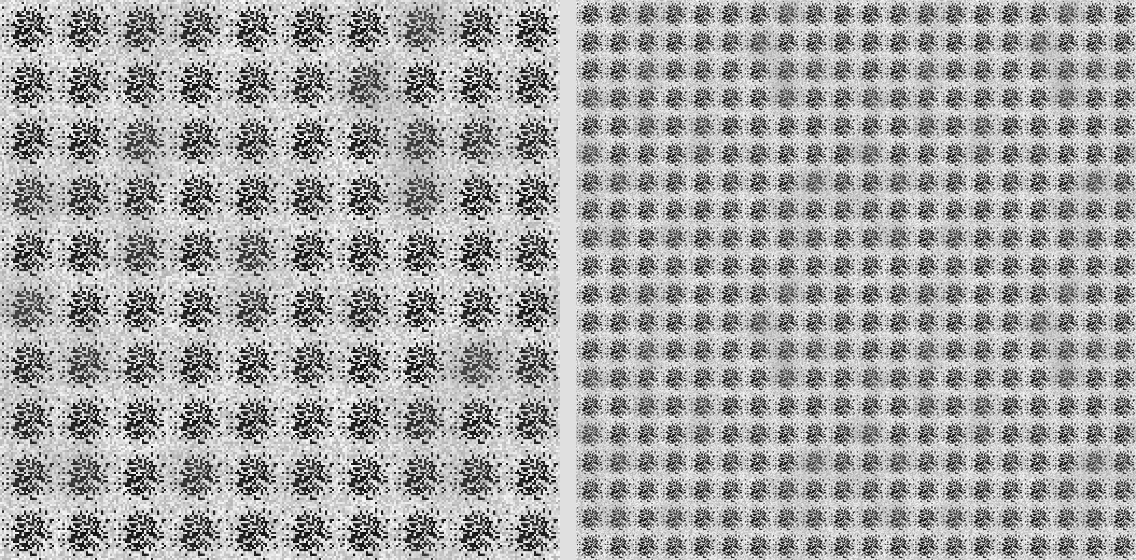
Left: one tile. Right: repeated 2 by 2.
This pattern is drawn by a WebGL 2 fragment shader. Its source:

```glsl
#version 300 es
precision highp float;

uniform vec2 u_resolution;
out vec4 fragColor;

const float REPEATS = 10.0;
const float GRAINS = 26.0; // grains across one repeat
const float EDGE = 0.35;   // softness of grain edges, in output samples
const float TAU = 6.2831853;
const float INK_DARK = 0.04;
const float INK_LIGHT = 0.20;
const float PAPER_DARK = 0.70;
const float PAPER_LIGHT = 0.98;
const float WORN_GREY = 0.58;

float hash(vec2 p, float seed) {
    vec3 q = fract(vec3(p.xyx + seed) * vec3(0.1031, 0.1030, 0.0973));
    q += dot(q, q.yzx + 33.33);
    return fract((q.x + q.y) * q.z);
}

// Chance of ink: a dense core inside a wide sparse halo
float inkDensity(vec2 p) {
    float r = length(p * vec2(1.08, 0.95));
    float core = 1.0 - smoothstep(0.22, 0.40, r);
    float halo = 1.0 - smoothstep(0.32, 0.70, r);
    return 0.45 * core + 0.17 * halo;
}

// Ink is shared by all repeats; paper grain differs across the canvas
float grainTone(vec2 id) {
    vec2 local = mod(id, GRAINS);
    vec2 p = (local + 0.5) / GRAINS - vec2(0.52, 0.5);
    p -= floor(p + 0.5);
    float inked = step(hash(local, 17.0), inkDensity(p));
    float ink = mix(INK_DARK, INK_LIGHT, hash(local, 71.0));
    float paper = mix(PAPER_DARK, PAPER_LIGHT, hash(mod(id, GRAINS * REPEATS), 5.0));
    return mix(paper, ink, inked);
}

// Square grains with narrow smooth edges
float smoothGrain(vec2 g, float edge) {
    vec2 base = floor(g - 0.5);
    vec2 f = g - 0.5 - base;
    vec2 w = clamp((f - 0.5) / min(edge, 1.0) + 0.5, 0.0, 1.0);
    float low = mix(grainTone(base), grainTone(base + vec2(1.0, 0.0)), w.x);
    float high = mix(grainTone(base + vec2(0.0, 1.0)), grainTone(base + 1.0), w.x);
    return mix(low, high, w.y);
}

// Wrapped cellular patches of fading, each of random strength
float wearAmount(vec2 p) {
    vec2 cell = floor(p);
    float wear = 0.0;
    for (int y = -1; y <= 1; y++) {
        for (int x = -1; x <= 1; x++) {
            vec2 neighbour = cell + vec2(x, y);
            vec2 id = mod(neighbour, REPEATS);
            vec2 jitter = 0.3 * (vec2(hash(id, 3.0), hash(id, 47.0)) - 0.5);
            vec2 d = p - neighbour - 0.5 - jitter;
            float reach = 1.0 - smoothstep(0.1, 0.95, length(d));
            wear += 0.36 * pow(hash(id, 29.0), 4.0) * reach;
        }
    }
    return min(wear, 0.4);
}

// Slow changes of light, with whole periods across the canvas
float unevenness(vec2 uv) {
    float a = sin(TAU * (3.0 * uv.x + 2.0 * uv.y));
    float b = sin(TAU * (5.0 * uv.y - 4.0 * uv.x) + 1.7);
    return 0.5 * (a + b);
}

void main() {
    vec2 uv = gl_FragCoord.xy / u_resolution;
    vec2 cells = uv * REPEATS;
    float sampleSize = GRAINS * REPEATS / min(u_resolution.x, u_resolution.y);

    float tone = smoothGrain(cells * GRAINS, EDGE * sampleSize);
    tone = mix(tone, WORN_GREY, wearAmount(cells));
    tone += 0.012 * unevenness(uv);

    fragColor = vec4(vec3(clamp(tone, 0.0, 1.0)), 1.0);
}
```
